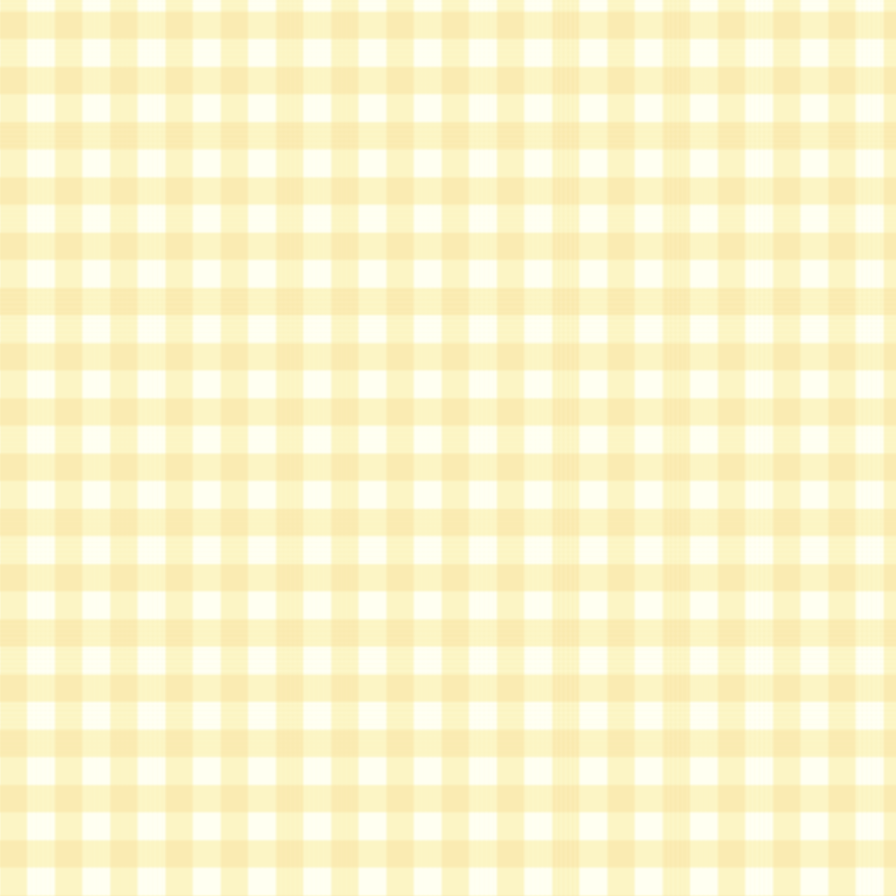
This pattern is drawn by a WebGL 2 fragment shader. Its source:

```glsl
#version 300 es
precision highp float;
// Pale yellow gingham: two sets of equal bands cross at right angles.
// Band coverage along x and y blends white, single-band and crossing colours,
// and a few bands carry faint, uneven threads.

uniform vec2 u_resolution;
out vec4 fragColor;

const float REPEATS = 16.22;               // repeats across and down the canvas
const float BAND_WIDTH = 0.493;            // share of one repeat
const vec2 BAND_CENTER = vec2(0.243, 0.762); // band middle within a repeat
const float EDGE_BLUR = 0.0022;            // canvas units
const float THREAD_COUNT = 192.0;          // threads across the canvas
const float THREAD_STRENGTH = 0.012;

const vec3 WHITE_CLOTH = vec3(1.0, 1.0, 0.945);
const vec3 SINGLE_BAND = vec3(0.988, 0.962, 0.772);
const vec3 CROSSED_BANDS = vec3(0.982, 0.922, 0.698);

float hash(vec2 p) {
    return fract(sin(dot(p, vec2(12.9898, 78.233))) * 43758.5453);
}

// Coverage of a repeating band: 1 inside, 0 outside.
float band(float position, float center, float blur) {
    float offset = abs(fract(position * REPEATS - center + 0.5) - 0.5);
    float edgeDistance = (offset - 0.5 * BAND_WIDTH) / REPEATS;
    return 1.0 - smoothstep(-blur, blur, edgeDistance);
}

// Fine threads, visible only on some half-repeats.
float threads(float position, float seed) {
    float stripe = floor(position * REPEATS * 2.0);
    float visibility = smoothstep(0.55, 1.0, hash(vec2(stripe, seed)));
    float wave = sin(6.28318 * position * THREAD_COUNT);
    float variation = hash(vec2(floor(position * THREAD_COUNT), seed + 5.0));
    return wave * visibility * mix(0.5, 1.0, variation);
}

void main() {
    vec2 uv = gl_FragCoord.xy / u_resolution;
    vec2 blur = max(vec2(EDGE_BLUR), 0.75 / u_resolution);

    // Crossing bands
    float across = band(uv.x, BAND_CENTER.x, blur.x);
    float down = band(uv.y, BAND_CENTER.y, blur.y);
    vec3 color = mix(mix(WHITE_CLOTH, SINGLE_BAND, across),
                     mix(SINGLE_BAND, CROSSED_BANDS, across), down);

    // Faint weave, strongest in blue so that it stays yellow
    float weave = threads(uv.x, 3.0) + threads(uv.y, 11.0);
    color += weave * THREAD_STRENGTH * vec3(0.2, 0.4, 1.0);

    fragColor = vec4(clamp(color, 0.0, 1.0), 1.0);
}
```
